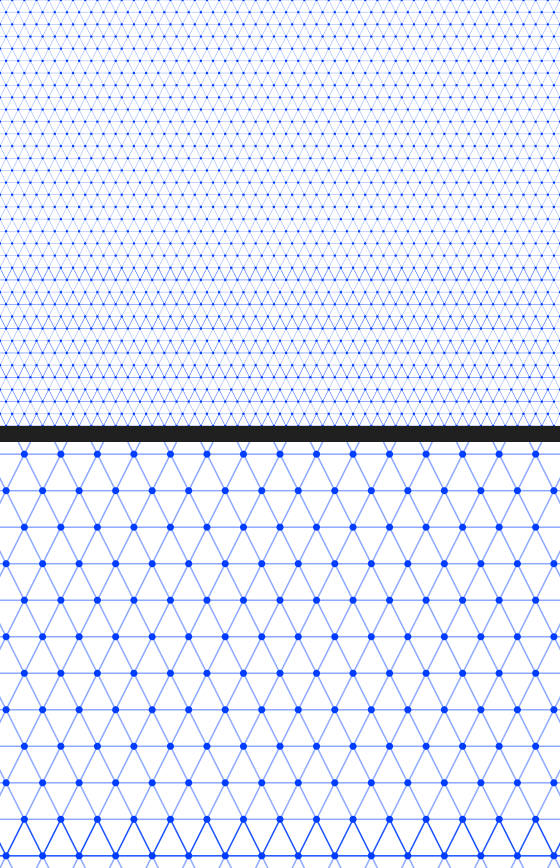
Top: the whole. Bottom: its middle third, enlarged.
This pattern is drawn by a WebGL 2 fragment shader. Its source:

```glsl
#version 300 es
precision highp float;
// Fine blue triangular lattice with dotted nodes and heavier triangles in the lower rows.

uniform vec2 u_resolution;
out vec4 fragColor;

const vec2 CELLS = vec2(46.0, 35.0);      // lattice pitches across and down
const vec3 PAPER = vec3(1.0);
const vec3 INK = vec3(0.0, 0.24, 1.0);
const float LINE_WIDTH = 0.041;           // in cells
const float DOT_RADIUS = 0.096;           // in cells
const float LIGHT_INK = 0.45;             // opacity of the plain grid
const float HEAVY_INK = 0.90;             // opacity of the overdrawn triangles
const float HEAVY_FIRST_ROW = 22.0;       // first overdrawn row, from the top
const float HEAVY_END = 45.5;             // overdrawing stops at this column
const float FADED_COLUMN = 41.5;          // slopes are fainter around this node
const float FADE_AMOUNT = 0.45;
const float ROW_VARIATION = 0.08;

// Distance to the nearest integer.
float toInteger(float v) {
    return abs(v - round(v));
}

// Share of a pixel covered by a line at distance d from its centre.
float lineCoverage(float d, float px) {
    float halfLine = 0.5 * LINE_WIDTH;
    float lo = max(d - 0.5 * px, -halfLine);
    float hi = min(d + 0.5 * px, halfLine);
    return max(hi - lo, 0.0) / px;
}

float unite(float a, float b) {
    return 1.0 - (1.0 - a) * (1.0 - b);
}

// 1 on every second row from the given one, with slight changes in strength.
float heavyRow(float row, float firstRow) {
    float alternate = 1.0 - mod(row - firstRow, 2.0);
    float strength = 1.0 - ROW_VARIATION * (1.0 - cos(1.5708 * (row - firstRow - 4.0)));
    return alternate * step(firstRow, row) * strength;
}

void main() {
    // Lattice coordinates, rows counted downwards.
    vec2 uv = gl_FragCoord.xy / u_resolution;
    vec2 p = vec2(uv.x, 1.0 - uv.y) * CELLS;
    float px = CELLS.y / u_resolution.y;
    float nearestRow = round(p.y);

    // Horizontal rules and the two families of slopes.
    float rule = lineCoverage(toInteger(p.y), px);
    float slopeScale = 1.0 / length(vec2(1.0, 0.5));
    float falling = lineCoverage(toInteger(p.x - 0.5 * p.y) * slopeScale, px);
    float rising = lineCoverage(toInteger(p.x + 0.5 * p.y) * slopeScale, px);
    float slopes = unite(falling, rising);

    // Overdrawn triangles: base on odd rows, apex on even rows.
    float inside = step(p.x, HEAVY_END);
    float fade = 1.0 - FADE_AMOUNT * step(abs(p.x - FADED_COLUMN), 0.5);
    float heavyRule = inside * heavyRow(nearestRow, HEAVY_FIRST_ROW + 1.0);
    float heavySlope = inside * fade * heavyRow(floor(p.y), HEAVY_FIRST_ROW);
    rule *= mix(LIGHT_INK, HEAVY_INK, heavyRule);
    slopes *= mix(LIGHT_INK, HEAVY_INK, heavySlope);

    // Dots on the nodes, shifted by half a cell on odd rows.
    float shift = 0.5 * mod(nearestRow, 2.0);
    vec2 toNode = vec2(toInteger(p.x - shift), p.y - nearestRow);
    float node = clamp(0.5 + (DOT_RADIUS - length(toNode)) / px, 0.0, 1.0);

    float ink = unite(unite(rule, slopes), node);
    fragColor = vec4(mix(PAPER, INK, ink), 1.0);
}
```
